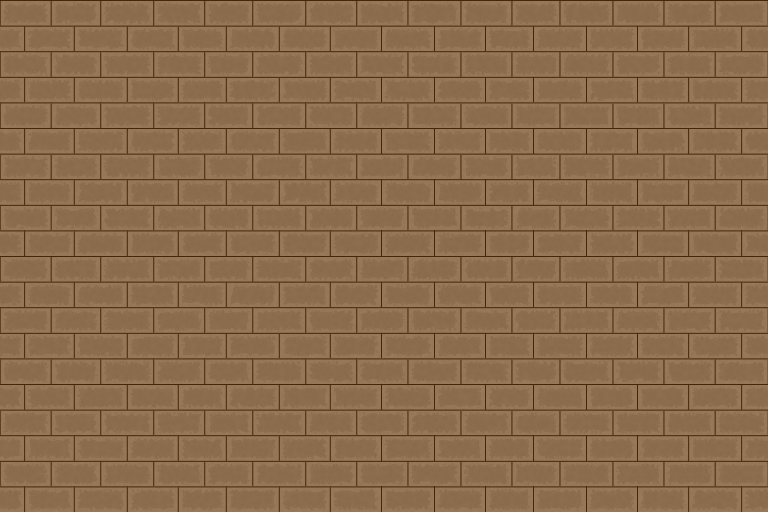
Give the GLSL for this texture, as a WebGL 1 fragment shader.

```glsl
precision highp float;
// Brown brick wall in running bond: 15 bricks across, 20 courses, worn darker faces.
uniform vec2 u_resolution;

vec2 hash2(vec2 p) {
  return fract(sin(vec2(dot(p, vec2(127.1, 311.7)), dot(p, vec2(269.5, 183.3)))) * 4375.85);
}

// Cellular noise: distance to the nearest scattered point
float cellular(vec2 p) {
  vec2 cell = floor(p);
  float nearest = 2.0;
  for (int j = -1; j <= 1; j++) {
    for (int i = -1; i <= 1; i++) {
      vec2 c = cell + vec2(float(i), float(j));
      nearest = min(nearest, distance(p, c + hash2(c)));
    }
  }
  return nearest;
}

// Position of upright joint h, slightly off its even spacing
float joint(float h) {
  float group = max(floor((h - 3.0) / 6.0), 0.0);
  float m = mod(h - 3.0, 6.0);
  return h - 0.13 + 0.035 * m - 0.078 * step(3.5, m) + 0.031 * cos(3.14159 * group);
}

// Share of a pixel covered by a line at signed distance d
float lineCoverage(float d, float width, float pixel) {
  float a = max(d - 0.5 * pixel, -0.5 * width);
  float b = min(d + 0.5 * pixel, 0.5 * width);
  return clamp((b - a) / pixel, 0.0, 1.0);
}

void main() {
  // One unit is a course high and half a brick long; y runs down from the top
  vec2 p = gl_FragCoord.xy / u_resolution * vec2(30.0, 20.0);
  p.y = 20.0 - p.y;
  vec2 pixel = vec2(30.0, 20.0) / u_resolution;

  // Find the brick between its two joints
  float row = floor(p.y);
  float shift = mod(row, 2.0);
  float h = 2.0 * floor((p.x - shift) / 2.0) + shift;
  if (p.x < joint(h)) h -= 2.0;
  if (p.x > joint(h + 2.0)) h += 2.0;
  float left = joint(h);
  float right = joint(h + 2.0);

  // Worn face with a ragged edge
  vec2 halfFace = vec2(0.5 * (right - left) - 0.2, 0.34);
  vec2 q = abs(vec2(p.x - 0.5 * (left + right), p.y - row - 0.52)) - halfFace + 0.06;
  float edge = length(max(q, 0.0)) + min(max(q.x, q.y), 0.0) - 0.06;
  float grain = cellular(p * 6.5 + 17.0 * hash2(vec2(h, row)));
  float face = smoothstep(0.05, -0.05, edge + 0.2 * (grain - 0.45));

  // Faint mottling, with pale flecks near the rim of the face
  vec3 color = mix(vec3(0.59, 0.47, 0.35), vec3(0.545, 0.427, 0.306), face);
  color += 0.016 * (cellular(p * 4.0) - 0.45);
  color += 0.025 * smoothstep(0.25, 0.05, grain) * smoothstep(0.12, 0.0, abs(edge + 0.06));

  // Thin dark mortar lines
  float bed = lineCoverage(fract(p.y + 0.48) - 0.5, 0.036, pixel.y);
  float upright = lineCoverage(min(p.x - left, right - p.x), 0.036, pixel.x);
  color = mix(color, vec3(0.25, 0.12, 0.01), max(bed, upright));

  gl_FragColor = vec4(color, 1.0);
}
```
